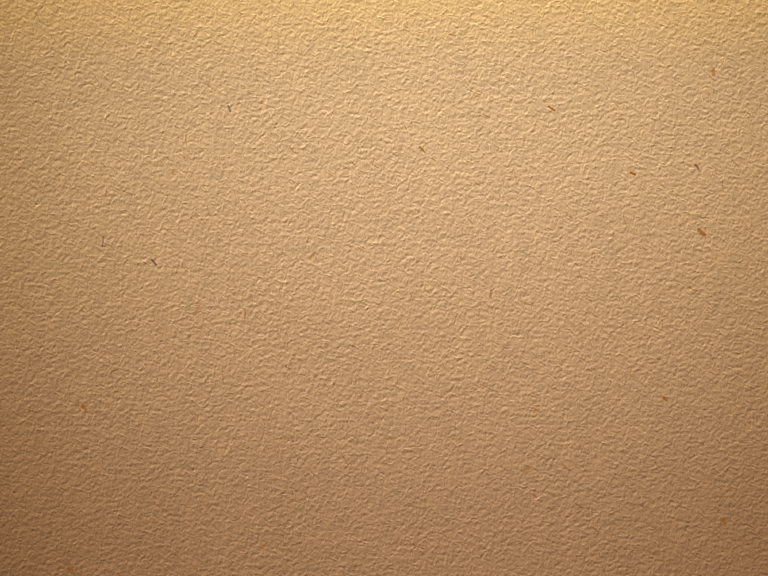
A Shadertoy shader for this texture:

```glsl
// Rough brown kraft paper with pressed fibres and stray flecks, lit from above.

vec2 hash2(vec2 p) {
    vec3 q = fract(p.xyx * vec3(0.1031, 0.1030, 0.0973));
    q += dot(q, q.yzx + 33.33);
    return fract((q.xx + q.yz) * q.zy);
}

float gradientNoise(vec2 p) {
    vec2 cell = floor(p), f = fract(p);
    vec2 u = f * f * f * (f * (f * 6.0 - 15.0) + 10.0);
    vec2 e = vec2(0.0, 1.0);
    float a = dot(hash2(cell) * 2.0 - 1.0, f);
    float b = dot(hash2(cell + e.yx) * 2.0 - 1.0, f - e.yx);
    float c = dot(hash2(cell + e.xy) * 2.0 - 1.0, f - e.xy);
    float d = dot(hash2(cell + e.yy) * 2.0 - 1.0, f - e.yy);
    return mix(mix(a, b, u.x), mix(c, d, u.x), u.y);
}

float pulpHeight(vec2 p) {
    vec2 warp = vec2(gradientNoise(p * 70.0), gradientNoise(p * 70.0 + 71.0));
    vec2 q = p + 0.005 * warp;
    return 0.8 * gradientNoise(q * vec2(95.0, 120.0))
         + 0.75 * gradientNoise(q * vec2(150.0, 175.0) + 19.0)
         + 0.5 * gradientNoise(mat2(0.8, 0.6, -0.6, 0.8) * q * 235.0 + 7.0);
}

// Raised curved hairs: light on the upper flank, shadow on the lower one.
float fibreRelief(vec2 p, float scale, float pixel) {
    vec2 q = p * scale, cell = floor(q);
    float relief = 0.0, width = max(0.06, 0.75 * pixel * scale);
    for (int j = -1; j <= 1; j++)
    for (int i = -1; i <= 1; i++) {
        vec2 id = cell + vec2(i, j);
        vec2 shape = hash2(id + 40.0 + scale);
        float angle = (shape.x - 0.5) * 3.14;
        vec2 axis = vec2(cos(angle), sin(angle));
        vec2 d = q - id - hash2(id + scale);
        d = vec2(dot(d, axis), dot(d, vec2(-axis.y, axis.x)));
        float reach = mix(0.2, 0.6, shape.y);
        float across = (d.y + (shape.y - 0.5) * d.x * d.x) / width;
        float along = 1.0 - smoothstep(reach * 0.5, reach, abs(d.x));
        relief += along * across * exp(-across * across) * (0.3 + 0.7 * axis.x);
    }
    return relief;
}

// Scattered slivers; x is their coverage, y picks their tint.
vec2 flecks(vec2 p, float scale, float share, vec2 size, float pixel) {
    vec2 q = p * scale, cell = floor(q), result = vec2(0.0);
    float blur = pixel * scale;
    for (int j = -1; j <= 1; j++)
    for (int i = -1; i <= 1; i++) {
        vec2 id = cell + vec2(i, j);
        vec2 pick = hash2(id + 130.0 + scale), shape = hash2(id + 210.0 + scale);
        vec2 d = q - id - hash2(id + 90.0 + scale);
        float angle = 1.57 + (shape.x - 0.5) * 2.6;
        vec2 axis = vec2(cos(angle), sin(angle));
        d = vec2(dot(d, axis), dot(d, vec2(-axis.y, axis.x)));
        d.y += (pick.y - 0.5) * 2.0 * d.x * d.x;
        float reach = size.x * mix(0.2, 1.0, shape.y);
        float thick = size.y * mix(0.5, 1.4, pick.y * pick.y);
        d.x -= clamp(d.x, -reach, reach);
        float ink = 1.0 - smoothstep(-0.6 * blur, 0.8 * blur, length(d) - thick);
        ink *= step(pick.x, share) * mix(0.3, 1.0, shape.x * shape.x);
        if (ink > result.x) result = vec2(ink, pick.y);
    }
    return result;
}

void mainImage(out vec4 fragColor, in vec2 fragCoord) {
    float pixel = 1.0 / iResolution.y;
    vec2 p = fragCoord * pixel;
    float side = fragCoord.x / iResolution.x - 0.55;

    // Light falls off from the warm top edge to the brown base and sides
    vec3 paper = mix(vec3(0.62, 0.46, 0.32), vec3(0.785, 0.622, 0.455), smoothstep(-0.1, 0.6, p.y));
    paper = mix(paper, vec3(0.845, 0.69, 0.505), smoothstep(0.4, 0.85, p.y));
    paper = mix(paper, vec3(0.89, 0.725, 0.48), smoothstep(0.86, 1.03, p.y));
    paper *= 1.0 - vec3(0.62, 0.74, 0.95) * side * side;
    paper *= 1.0 + 0.02 * gradientNoise(p * 9.0) + 0.05 * gradientNoise(p * 38.0);

    // Embossed pulp and hairs
    float relief = 0.27 * (pulpHeight(p) - pulpHeight(p + vec2(-0.0012, 0.0028)));
    relief += 0.17 * fibreRelief(p, 40.0, pixel) + 0.19 * fibreRelief(p, 66.0, pixel);
    paper *= 1.0 + relief * vec3(0.95, 1.1, 1.3);

    // Faint tan threads, then strong rust and charcoal slivers
    vec2 thread = flecks(p, 19.0, 0.6, vec2(0.2, 0.014), pixel);
    vec2 crumb = flecks(p + 3.0, 34.0, 0.5, vec2(0.2, 0.02), pixel);
    paper *= mix(vec3(1.0), vec3(0.78, 0.66, 0.48), 0.7 * thread.x);
    paper *= mix(vec3(1.0), vec3(0.76, 0.68, 0.56), 0.5 * crumb.x);
    vec2 sliver = flecks(p, 8.0, 0.32, vec2(0.065, 0.02), pixel);
    vec3 tint = mix(vec3(0.56, 0.31, 0.08), vec3(0.32, 0.23, 0.17), step(0.25, sliver.y) * step(sliver.y, 0.45));
    paper = mix(paper, tint, 0.85 * sliver.x);

    fragColor = vec4(clamp(paper, 0.0, 1.0), 1.0);
}
```
